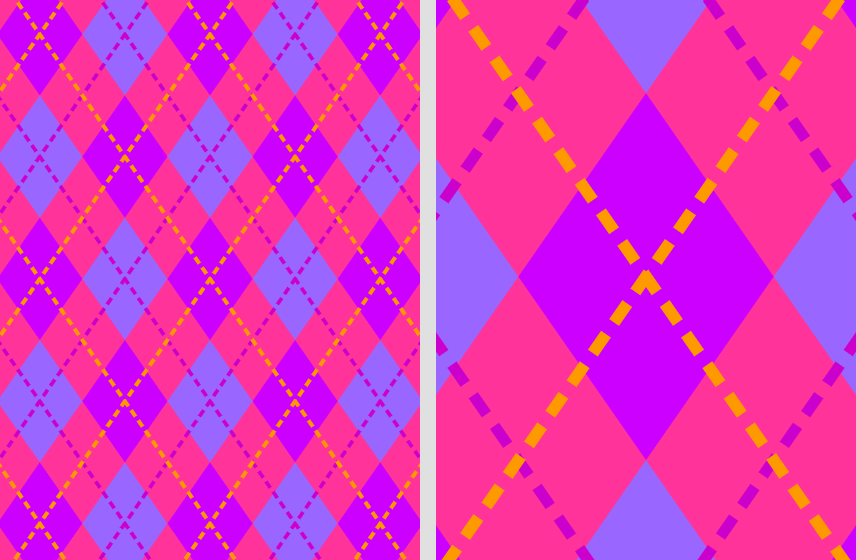
Left, the full canvas; right, a detail of the centre.
A Shadertoy shader for this pattern:

```glsl
// Argyle: two-tone diamonds on pink, crossed by orange and magenta dashed stitching.

const vec2 CELL = vec2(0.152, 0.2184);   // diamond width and height, in canvas heights

// Coverage of a shape from its signed distance
float fill(float dist) {
    return clamp(0.5 - dist * iResolution.y, 0.0, 1.0);
}

// Parallel dashed diagonals, every second diamond; slope is +1 or -1
float stitches(vec2 p, float slope, float offset, float width) {
    vec2 gradient = vec2(1.0, -slope) / CELL;
    float across = dot(p, gradient) - offset;
    across = (across - 2.0 * round(across * 0.5)) / length(gradient);

    // Project onto the line so that the dash ends are square
    float footY = p.y - normalize(gradient).y * across;
    float dash = footY / CELL.y * 12.0 + 0.19;
    float along = (abs(dash - round(dash)) - 0.31) * length(CELL) / 12.0;
    return fill(max(abs(across) - 0.5 * width, along));
}

// Both diagonal directions together
float crossStitches(vec2 p, float offset, float width) {
    return max(stitches(p, 1.0, offset, width), stitches(p, -1.0, offset, width));
}

void mainImage(out vec4 fragColor, in vec2 fragCoord) {
    vec2 p = (fragCoord - 0.5 * iResolution.xy) / iResolution.y - vec2(0.0, 0.002);

    // Diamonds alternate between violet and lavender
    vec2 id = round(p / CELL);
    vec2 local = abs(p / CELL - id);
    float diamond = (local.x + local.y - 0.5) / length(1.0 / CELL);
    float odd = mod(id.x + id.y, 2.0);
    vec3 diamondColor = mix(vec3(0.8, 0.0, 1.0), vec3(0.6, 0.4, 1.0), odd);
    vec3 color = mix(vec3(1.0, 0.2, 0.6), diamondColor, fill(diamond));

    // Magenta crosses the lavender diamonds, orange the violet ones
    color = mix(color, vec3(0.8, 0.0, 0.8), crossStitches(p, 1.0, 0.0066));
    color = mix(color, vec3(1.0, 0.6, 0.0), crossStitches(p, 0.0, 0.0071));

    fragColor = vec4(color, 1.0);
}
```
